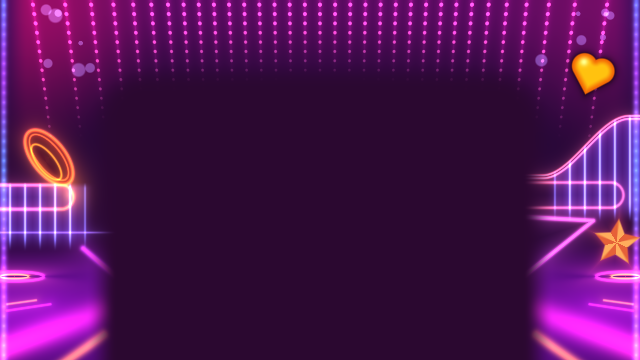
This background is drawn by a WebGL 2 fragment shader. Its source:

```glsl
#version 300 es
precision highp float;
uniform vec2 u_resolution;
out vec4 outColor;

const vec3 PINK = vec3(1, .2, .8), GOLD = vec3(1, .66, .1), ORANGE = vec3(1, .4, .12);

vec2 hash(float n) {
  vec3 h = fract(n * vec3(.1031, .103, .0973));
  h += dot(h, h.yzx + 33.33);
  return fract((h.xx + h.yz) * h.zy);
}

mat2 rotation(float a) { return mat2(cos(a), sin(a), -sin(a), cos(a)); }

float segment(vec2 p, vec2 a, vec2 b) {
  vec2 ab = b - a;
  return length(p - a - ab * clamp(dot(p - a, ab) / dot(ab, ab), 0., 1.));
}

float ellipse(vec2 p, vec2 r) {
  float k = length(p / r);
  return k * (k - 1.) / max(length(p / (r * r)), .001);
}

float heart(vec2 p) {
  p.x = abs(p.x);
  if (p.x + p.y > 1.) return length(p - vec2(.25, .75)) - .354;
  return min(length(p - vec2(0, 1)), length(p - .5 * max(p.x + p.y, 0.))) * sign(p.x - p.y);
}

float soft(float d, float width) { return exp(-d * d / (width * width)); }

// Bright tube with a wide halo
float neon(float d, float width) { return soft(d, width) + .28 * exp(-abs(d) / (width * 4.5)); }

void main() {
  vec2 p = gl_FragCoord.xy / u_resolution.y;
  float pixel = 1. / u_resolution.y, aspect = u_resolution.x * pixel;
  vec2 right = vec2(aspect - p.x, p.y);
  vec2 side = vec2(min(p.x, right.x), p.y);
  float onLeft = step(p.x, aspect * .5), onRight = 1. - onLeft;

  // Stage haze and floor
  float edge = 1. - smoothstep(.1, .5, side.x);
  vec3 haze = mix(vec3(.34, .04, .37), vec3(.45 + .15 * onLeft, .05, .4), edge);
  haze = mix(vec3(.24, .05, .36), haze, smoothstep(0., .08, side.x));
  vec3 col = mix(vec3(.16, .03, .22), haze, smoothstep(.72 - .2 * edge, 1., p.y));
  col = mix(col, vec3(.31, .04, .46), 1. - smoothstep(.22, .35, p.y));
  col += vec3(.25, .02, .3) * soft(p.y - .12, .1) * edge;

  // Hanging strings of lamps, wider apart toward the sides
  float depth = 1. - p.y;
  float off = abs(p.x - aspect * .5) * (1. + .18 * depth);
  float outer = max(off - .382, 0.);
  float column = 23.7 * off - 16.9 * outer * outer;
  vec2 lamp = fract(vec2(column + .5, depth / .026)) - .5;
  lamp *= vec2(1. / (23.7 - 33.8 * outer), .026);
  float fade = (1. - smoothstep(0., .22 + .32 * off * off, depth)) * step(off, .85);
  float size = .0045 + .002 * fade;
  float bulb = 1. - smoothstep(size - .003, size + .001, length(lamp));
  col += vec3(.75, .32, .55) * bulb * sqrt(fade);
  col += vec3(.3, .03, .23) * exp(-abs(lamp.x) / .006) * fade;

  // Bokeh in the upper corners
  for (float i = 0.; i < 14.; i++) {
    vec2 spot = vec2(.08, .8) + vec2(.25, .19) * hash(i + 3.);
    float r = .007 + .016 * hash(i + 40.).x;
    float disc = 1. - smoothstep(r * .7, r, length(side - spot));
    col += vec3(.2, .24, .34) * disc * abs(onLeft - mod(i, 2.));
  }

  // Posts under the rails
  float climb = clamp((.27 - right.x) / .24, 0., 1.);
  float curveY = .509 + .165 * climb * climb * (3. - 2. * climb);
  float top = mix(curveY, .485, onLeft), low = mix(.41, .33, onLeft);
  float post = (fract((side.x - .028) / .0417 + .5) - .5) * .0417;
  float span = smoothstep(low - .03, low + .03, p.y) * (1. - smoothstep(top - .01, top + .01, p.y));
  span *= 1. - smoothstep(.2, .27, side.x);
  col += span * (vec3(.45, .55, .95) * neon(post, .003) + vec3(.1, .04, .22));

  // Rounded rails and climbing track
  float railLeft = segment(p, vec2(-.3, .4525), vec2(.17, .4525)) - .0336;
  float railRight = segment(right, vec2(.081, .458), vec2(.5, .458)) - .035;
  float slope = 4.1 * climb * (1. - climb);
  float track = abs(p.y - curveY) / sqrt(1. + slope * slope) - .004;
  vec3 railColor = mix(vec3(1, .4, .6), ORANGE, smoothstep(.08, .2, p.x));
  col += onLeft * (railColor * neon(railLeft, .0045) + GOLD * .6 * exp(-length(p - vec2(.195, .46)) / .03));
  col += onRight * vec3(.95, .42, .5) * (.75 * neon(railRight, .004) + neon(track, .003));
  col += onLeft * vec3(.3, .25, .5) * neon(p.y - .354, .003);

  // Tilted glowing wheel
  vec2 wheel = rotation(.9) * (p - vec2(.136, .563));
  float rim = ellipse(wheel, vec2(.09, .046));
  float hub = ellipse(wheel - vec2(.006, -.014), vec2(.06, .024));
  col = mix(col, vec3(.35, .06, .12), .6 * (1. - smoothstep(-.004, .004, rim)));
  col += onLeft * (ORANGE * (neon(rim, .0045) + .7 * neon(rim + .013, .0025)) + GOLD * .7 * neon(hub, .003));

  // Neon arrow and faint opposite stroke
  vec2 tip = vec2(.13, .387);
  float arrow = min(segment(right, vec2(.331, .398), tip), segment(right, tip, vec2(.319, .236)));
  float stroke = segment(p, vec2(.231, .31), vec2(.32, .235));
  col += onRight * vec3(1, .4, .9) * neon(arrow, .006);
  col += onLeft * vec3(.7, .2, .75) * neon(stroke, .008);

  // Floor rings, streaks and beams
  vec2 ring = side - vec2(.04, .232);
  col += PINK * .8 * neon(ellipse(ring, vec2(.08, .013)), .004);
  col += GOLD * .9 * neon(ellipse(ring, vec2(.038, .006)), .003);
  col += GOLD * .6 * neon(segment(side, vec2(.02, .155), vec2(.1, .166)), .003);
  col += PINK * .6 * neon(segment(side, vec2(.02, .137), vec2(.14, .155)), .003);
  float beam = segment(side, vec2(-.1, -.01), vec2(.29, .135));
  col += vec3(.75, .14, .5) * soft(beam, .035) * max(1.2 - 2.2 * side.x, 0.);
  col += GOLD * .8 * soft(segment(side, vec2(.16, -.02), vec2(.29, .07)), .014);

  // Beaded border strips
  float bead = length(vec2(side.x - .011, (fract(p.y / .027) - .5) * .027));
  vec3 strip = mix(vec3(.5, .25, .75), vec3(.25, .5, .85), .5 + .5 * cos(p.y * 12.));
  col += strip * (.75 * soft(side.x - .01, .009) + .6 * exp(-bead / .004));

  // Quiet rounded centre
  vec2 box = abs(p - vec2(aspect * .5, .2)) - vec2(aspect * .5 - .41, .46);
  float centre = length(max(box, 0.)) + min(max(box.x, box.y), 0.) - .12;
  col = mix(vec3(.17, .03, .19), min(col, 1.), smoothstep(-.035, .05, centre));

  // Glossy heart
  vec2 hp = rotation(.3) * (p - vec2(aspect - .152, .738)) / .1;
  float h = heart(hp) * .1;
  col *= 1. - .6 * exp(-max(h, 0.) / .008);
  vec3 gloss = mix(vec3(.95, .4, .02), vec3(1, .76, .06), smoothstep(0., .022, -h));
  gloss += vec3(.2, .25, .5) * soft(length(hp - vec2(-.3, .85)), .11);
  col = mix(col, gloss, 1. - smoothstep(-pixel, pixel, h));

  // Faceted star
  vec2 sp = rotation(.1) * (p - vec2(aspect - .065, .326));
  float sector = mod(atan(sp.x, sp.y) + .6283, 1.2566) - .6283;
  vec2 fold = length(sp) * vec2(cos(sector), abs(sin(sector)));
  float star = dot(fold - vec2(.066, 0), vec2(.443, .897));
  vec3 facet = mix(vec3(.9, .38, .22), vec3(1, .68, .36), smoothstep(-.1, .1, sector));
  col += vec3(.3, .1, .08) * exp(-max(star, 0.) / .012);
  outColor = vec4(mix(col, facet, 1. - smoothstep(-.003, .003, star)), 1);
}
```
